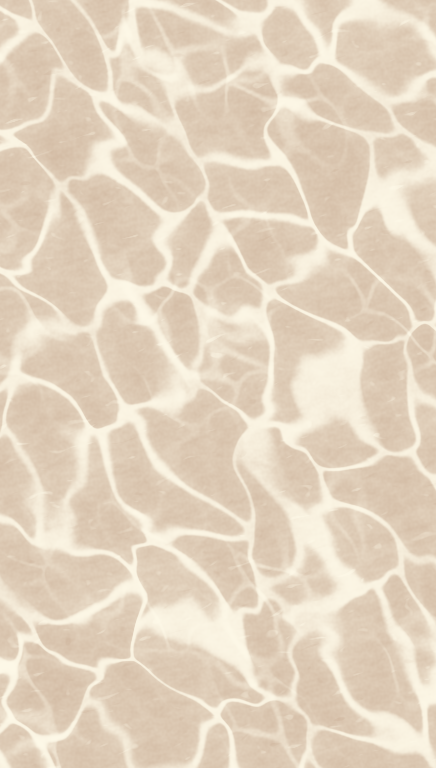
Give the GLSL for this texture, as a Shadertoy shader.

```glsl
// Sunlight caustics rippling through shallow clear water over pale sand.

const vec3 SHADED_SAND = vec3(0.83, 0.74, 0.65);
const vec3 SUNLIT_CREAM = vec3(0.97, 0.94, 0.87);
const vec2 FLOW = vec2(0.62, -0.785);        // long axis of the ripples
const vec2 CELL_SIZE = vec2(0.122, 0.084);   // along and across the flow

vec2 hash2(vec2 cell) {
    vec3 q = fract(cell.xyx * vec3(0.1031, 0.1030, 0.0973));
    q += dot(q, q.yzx + 33.33);
    return fract((q.xx + q.yz) * q.zy);
}

// Gradient noise, roughly -0.7 to 0.7
float cornerSlope(vec2 cell, vec2 corner, vec2 f) {
    float angle = 6.2832 * hash2(cell + corner).x;
    return dot(vec2(cos(angle), sin(angle)), f - corner);
}

float gradientNoise(vec2 p) {
    vec2 cell = floor(p);
    vec2 f = p - cell;
    vec2 u = f * f * f * (f * (f * 6.0 - 15.0) + 10.0);
    float low = mix(cornerSlope(cell, vec2(0, 0), f), cornerSlope(cell, vec2(1, 0), f), u.x);
    float high = mix(cornerSlope(cell, vec2(0, 1), f), cornerSlope(cell, vec2(1, 1), f), u.x);
    return mix(low, high, u.y);
}

vec2 warp(vec2 p, float frequency, float amount) {
    vec2 q = p * frequency;
    return p + amount * vec2(gradientNoise(q + 17.3), gradientNoise(q + 51.7));
}

// Smooth Voronoi border gap: zero on borders, negative where they meet
float borderGap(vec2 p, float sharpness) {
    vec2 home = floor(p);
    float total = 0.0;
    float nearest = 100.0;
    for (int y = -2; y <= 2; y++) {
        for (int x = -2; x <= 2; x++) {
            vec2 cell = home + vec2(x, y);
            vec2 toSeed = cell + 0.1 + 0.8 * hash2(cell) - p;
            float d = dot(toSeed, toSeed);
            total += exp(-sharpness * d);
            nearest = min(nearest, d);
        }
    }
    float others = total * exp(sharpness * nearest) - 1.0;
    return -log(max(others, 1e-5)) / sharpness;
}

float glow(float gap, float reach) {
    return exp(-max(gap, 0.0) / reach);
}

// Bright thread with a soft edge of the given width
float thread(float gap, float width) {
    return 1.0 - smoothstep(width * 0.1, width, gap);
}

// Light gathered by the water surface
float caustics(vec2 p) {
    vec2 bent = warp(warp(p, 0.8, 0.65), 2.3, 0.2);
    float gap = borderGap(bent, 9.0);
    float swell = gradientNoise(p * vec2(0.9, 1.3) + 8.4);
    float pool = smoothstep(0.16, 0.5, swell);
    float strength = 0.45 + 0.4 * smoothstep(-0.4, 0.25, gradientNoise(p * 0.8 + 31.0));
    float light = 0.27 * glow(gap, 0.26);
    light += strength * thread(gap, 0.15 + 0.08 * swell + 0.3 * pool);

    // Fainter, finer network overlapping the main one
    float fineGap = borderGap(warp(p * 1.45 + 23.0, 1.1, 0.6), 10.0);
    float fade = smoothstep(-0.15, 0.4, gradientNoise(p * 0.7 + 72.0));
    return light + 0.1 * glow(fineGap, 0.3) + 0.36 * fade * thread(fineGap, 0.2);
}

// Mottled sand, fine grain and small slanted flecks
float sandTone(vec2 uv) {
    vec2 slanted = vec2(uv.x + 0.25 * uv.y, uv.y - 0.25 * uv.x);
    float tone = 0.13 * gradientNoise(uv * 7.0 + 3.0);
    tone += 0.12 * gradientNoise(slanted * vec2(28.0, 65.0));
    tone += 0.12 * gradientNoise(slanted * vec2(80.0, 150.0) + 9.0);
    tone += 0.10 * gradientNoise(uv * 230.0);
    float fleck = gradientNoise(warp(slanted * vec2(42.0, 95.0), 0.6, 0.7) + 40.0);
    tone += 0.28 * smoothstep(0.38, 0.55, fleck);
    return tone - 0.14 * smoothstep(0.40, 0.58, -fleck);
}

void mainImage(out vec4 fragColor, in vec2 fragCoord) {
    vec2 uv = fragCoord / iResolution.y;
    vec2 across = vec2(-FLOW.y, FLOW.x);
    vec2 water = vec2(dot(uv, FLOW), dot(uv, across)) / CELL_SIZE;

    float light = 0.13 + caustics(water) + sandTone(uv);

    // Roll off the brightest light toward warm white
    light = min(light, 0.8) + 0.4 * (1.0 - exp(-max(light - 0.8, 0.0) * 2.5));
    vec3 color = mix(SHADED_SAND, SUNLIT_CREAM, light);
    fragColor = vec4(clamp(color, 0.0, 1.0), 1.0);
}
```
